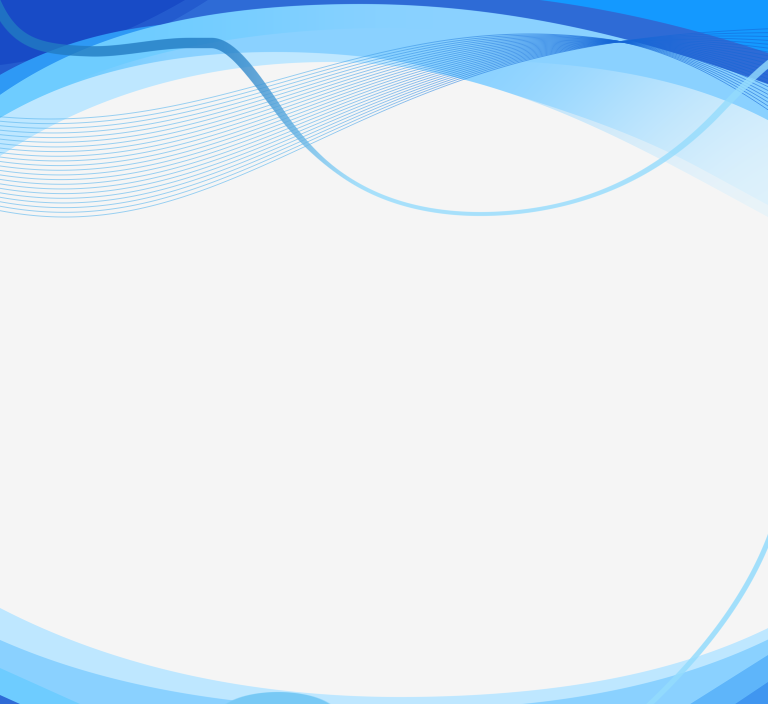
A Shadertoy shader for this background:

```glsl
#define GRID vec2(7.68, 7.04)
#define PAPER vec3(0.961)
#define PALE vec3(0.745, 0.905, 1.0)
#define SKY vec3(0.54, 0.82, 1.0)
#define AQUA vec3(0.43, 0.80, 1.0)
#define AZURE vec3(0.18, 0.60, 0.96)
#define BRIGHT vec3(0.08, 0.60, 1.0)
#define ROYAL vec3(0.18, 0.42, 0.84)
#define NAVY vec3(0.095, 0.295, 0.775)
#define THREADS 22
#define THREAD_ALPHA 0.55

// Antialiased coverage of the side where d is positive
float cover(float d) {
    float softness = 0.7 * GRID.y / iResolution.y;
    return smoothstep(-softness, softness, d);
}

// Arc around an apex; each side has its own quadratic and quartic bend
float arch(float x, vec2 apex, vec2 left, vec2 right) {
    float dx2 = (x - apex.x) * (x - apex.x);
    return apex.y + dot(x < apex.x ? left : right, vec2(dx2, dx2 * dx2));
}

float smoothMax(float a, float b, float k) {
    float h = max(k - abs(a - b), 0.0) / k;
    return max(a, b) + 0.25 * k * h * h;
}

// Ribbon centre line: a shallow ripple running into a wide bowl
float ribbonPath(float x) {
    float ripple = 0.52 - 0.42 * exp(-x / 0.22) - 0.09 * smoothstep(0.9, 1.9, x);
    float bowl = arch(x, vec2(4.8, 2.14), vec2(-0.16, -0.024), vec2(-0.1377, -0.00723));
    return smoothMax(ripple, x < 4.8 ? max(bowl, -1.0) : bowl, 0.7);
}

vec3 topWaves(vec2 p) {
    float x = p.x, y = p.y;
    float outer = arch(x, vec2(3.6, 0.04), vec2(0.0442, 0.002), vec2(0.0515, -0.0002));
    float middle = arch(x, vec2(3.9, 0.28), vec2(0.0433, 0.00104), vec2(0.0603, 0.0002));
    float inner = arch(x, vec2(2.75, 0.52), vec2(0.0668, 0.0027), vec2(0.06, 0.002));
    float veil = arch(x, vec2(4.6, 0.60), vec2(0.0416, 0.0023), vec2(0.0416, 0.0023));
    float sheet = arch(x, vec2(3.3, 0.62), vec2(0.0723, 0.0013), vec2(0.10, -0.001));

    // Dark corners
    vec3 color = ROYAL;
    float corner = 0.65 - 0.12 * x - 0.125 * x * x - y;
    color = mix(color, mix(ROYAL, NAVY, 0.5), cover(corner + 0.14));
    color = mix(color, NAVY, cover(corner));
    color = mix(color, AZURE, cover(y - outer + 0.2 * (1.0 - x / 1.6)) * step(x, 1.6));
    float shine = max(x - 5.4, 0.0);
    color = mix(color, BRIGHT, cover(0.13 * shine + 0.045 * shine * shine - y) * step(5.4, x));

    // Nested arcs
    color = mix(color, mix(AQUA, SKY, smoothstep(1.0, 4.5, x)), cover(y - outer));
    color = mix(color, SKY, cover(y - middle) * smoothstep(0.5, 2.0, x));
    color = mix(color, PALE, cover(y - inner) * step(x, 5.2));

    // Translucent veil fading to the right
    vec3 veilColor = mix(SKY, vec3(0.87, 0.945, 0.985),
                         smoothstep(4.6, 8.6, x + 0.9 * (y - veil)));
    color = mix(color, veilColor, cover(y - veil) * smoothstep(4.0, 4.6, x));
    float feather = 0.12 * smoothstep(5.0, 7.0, x);
    float sheetMask = mix(cover(y - sheet), cover(y - sheet + feather), 0.45);
    return mix(color, PAPER, sheetMask);
}

vec3 bottomWaves(vec3 color, vec2 p) {
    float x = p.x, y = p.y, fromRight = GRID.x - x;
    float pale = arch(x, vec2(4.0, 6.97), vec2(-0.0467, -0.00056), vec2(-0.036, -0.0011));
    float sky = arch(x, vec2(4.0, 7.10), vec2(-0.0326, -0.0007), vec2(-0.0385, -0.001));
    color = mix(color, PALE, cover(y - pale));
    color = mix(color, SKY, cover(y - sky));
    color = mix(color, AQUA, cover(y - 6.68 - 0.45 * x));
    color = mix(color, ROYAL, cover(y - 6.95 - 0.45 * x));
    color = mix(color, vec3(0.37, 0.71, 0.98), cover(y - 6.55 - 0.63 * fromRight));
    color = mix(color, vec3(0.25, 0.59, 0.94), cover(y - 6.82 - 0.67 * fromRight));
    float mound = 1.0 - length((p - vec2(2.78, 7.16)) / vec2(0.6, 0.24));
    return mix(color, vec3(0.47, 0.79, 0.96), cover(0.24 * mound));
}

// Fine threads interpolated between two crossing curves
vec3 threads(vec3 color, vec2 p) {
    float late = max(p.x - 6.0, 0.0);
    float first = 0.765 + 0.425 * cos(3.14159 * (p.x - 0.5) / 4.8) + 0.12 * late * late;
    float last = 0.25 + 1.92 * exp(-(p.x - 0.65) * (p.x - 0.65) / 12.6);
    vec3 ink = mix(vec3(0.30, 0.69, 0.93), vec3(0.08, 0.40, 0.84), smoothstep(2.5, 6.0, p.x));
    float pixel = GRID.y / iResolution.y;
    for (int i = 0; i < THREADS; i++) {
        float path = mix(first, last, float(i) / float(THREADS - 1));
        float mask = clamp((0.005 - abs(p.y - path)) / pixel + 0.5, 0.0, 1.0);
        color = mix(color, ink, THREAD_ALPHA * mask);
    }
    return color;
}

vec3 ribbons(vec3 color, vec2 p) {
    float path = ribbonPath(p.x);
    float slope = (ribbonPath(p.x + 0.01) - path) / 0.01;
    float dist = abs(p.y - path) / sqrt(1.0 + slope * slope);
    float halfWidth = mix(0.052, 0.02, smoothstep(2.4, 3.4, p.x))
                    + 0.015 * smoothstep(5.5, 7.6, p.x);
    vec3 tint = mix(vec3(0.13, 0.48, 0.76), vec3(0.58, 0.86, 0.99), smoothstep(2.0, 3.8, p.x));
    color = mix(color, tint, 0.8 * cover(halfWidth - dist));

    // Return of the ribbon at the lower right
    float rise = GRID.y - p.y;
    float across = p.x - (6.5 + 1.05 * rise - 0.2 * rise * rise);
    float lean = 1.05 - 0.4 * rise;
    float tail = cover(0.026 - abs(across) / sqrt(1.0 + lean * lean)) * step(rise, 2.0);
    return mix(color, vec3(0.58, 0.86, 0.99), 0.85 * tail);
}

void mainImage(out vec4 fragColor, in vec2 fragCoord) {
    vec2 uv = fragCoord / iResolution.xy;
    vec2 p = vec2(uv.x, 1.0 - uv.y) * GRID; // y grows downward
    vec3 color = topWaves(p);
    color = bottomWaves(color, p);
    color = threads(color, p);
    color = ribbons(color, p);
    fragColor = vec4(color, 1.0);
}
```
